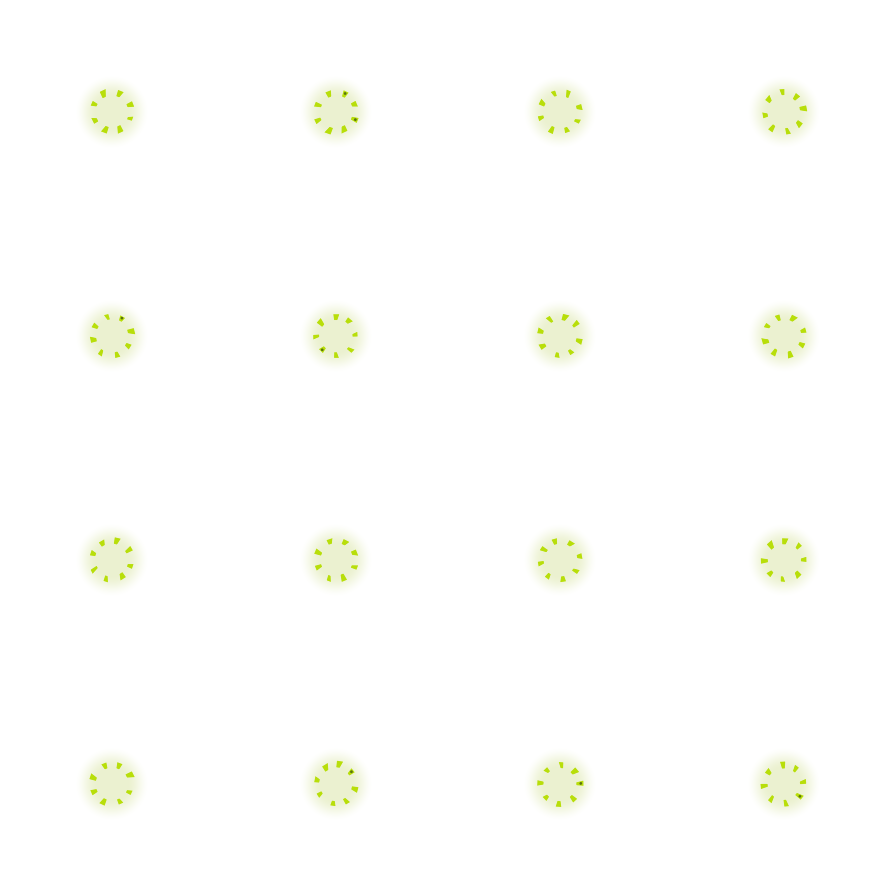
Reproduce this pattern procedurally as a Shadertoy shader.

```glsl
// Sparse grid of soft pale-green glows, each ringed by eight small lime dashes.
#define REPEATS 4.0
#define DASHES 8.0
#define RING_RADIUS 0.086
#define DASH_HALF vec2(0.0135, 0.0095)
#define GLOW_CORE 0.070
#define GLOW_EDGE 0.168
#define SPECK_CHANCE 0.03
#define PAPER vec3(1.0)
#define GLOW_COLOR vec3(0.922, 0.945, 0.815)
#define DASH_COLOR vec3(0.72, 0.87, 0.04)
#define SPECK_COLOR vec3(0.36, 0.46, 0.05)

const float TAU = 6.2831853;

// Four random values in 0..1 from a cell and an index
vec4 hash4(vec3 seed) {
    vec4 q = fract(seed.xyzx * vec4(0.1031, 0.1030, 0.0973, 0.1099) + 0.137);
    q += dot(q, q.wzxy + 33.33);
    return fract((q.xxyz + q.yzzw) * q.zywx);
}

float boxDistance(vec2 p, vec2 halfSize) {
    vec2 d = abs(p) - halfSize;
    return length(max(d, 0.0)) + min(max(d.x, d.y), 0.0);
}

float coverage(float dist, float pixel) {
    return 1.0 - smoothstep(-0.6 * pixel, 0.6 * pixel, dist);
}

void mainImage(out vec4 fragColor, in vec2 fragCoord) {
    vec2 grid = fragCoord / iResolution.xy * REPEATS;
    float pixel = REPEATS / min(iResolution.x, iResolution.y);
    vec2 cell = mod(floor(grid), REPEATS);
    vec2 p = fract(grid) - 0.5;
    float radius = length(p);

    // Glow: flat core, soft falloff
    float glow = 1.0 - smoothstep(GLOW_CORE, GLOW_EDGE, radius);
    vec3 color = mix(PAPER, GLOW_COLOR, glow);

    // Fold the ring into sectors, turned by a different angle in each cell
    float sector = TAU / DASHES;
    float turn = hash4(vec3(cell, 17.0)).x * sector;
    float angle = atan(p.y, p.x) - turn;
    float index = floor(angle / sector + 0.5);
    vec4 rnd = hash4(vec3(cell, mod(index, DASHES) + 1.0));

    // Slightly uneven dash pointing outward, wider at its outer end
    float offset = angle - index * sector + (rnd.x - 0.5) * 0.14;
    vec2 q = radius * vec2(cos(offset), sin(offset));
    q.x -= RING_RADIUS + (rnd.y - 0.5) * 0.006;
    q.y += (rnd.w - 0.5) * 0.5 * q.x;
    vec2 size = DASH_HALF * mix(vec2(0.8), vec2(1.2), rnd.zw);
    size.y *= 1.0 + 0.3 * clamp(q.x / size.x, -1.0, 1.0);
    float corner = 0.003;
    float dash = coverage(boxDistance(q, size - corner) - corner, pixel);
    color = mix(color, DASH_COLOR, dash);

    // Rare dark speck on a dash
    float chosen = step(hash4(vec3(cell, mod(index, DASHES) + 41.0)).y, SPECK_CHANCE);
    float speck = coverage(length(q - vec2(0.004, 0.0)) - 0.006, pixel);
    color = mix(color, SPECK_COLOR, speck * chosen * dash);

    fragColor = vec4(color, 1.0);
}
```
